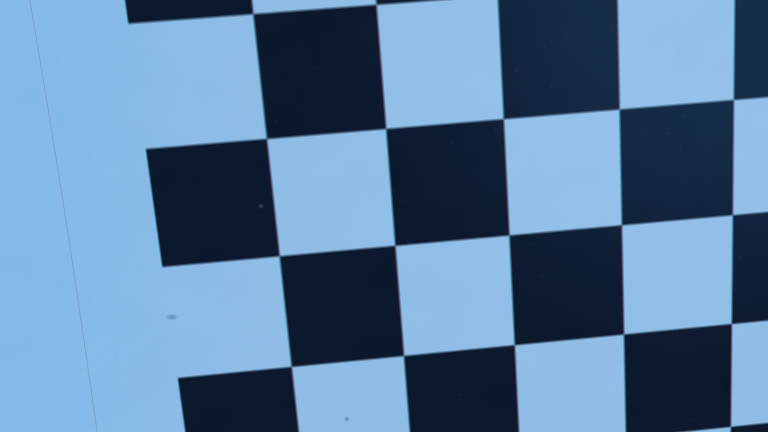
Reproduce this pattern procedurally as a Shadertoy shader.

```glsl
// Tilted checkerboard print in cool blue light, with a plain left margin, a faint crease and small specks.

// Board placement, in canvas heights, y pointing down
const vec2 ORIGIN = vec2(0.338, 0.345);        // upper left corner of the first dark square
const vec2 COLUMN_STEP = vec2(0.2848, -0.021);
const vec2 ROW_STEP = vec2(0.0497, 0.292);
const vec2 PERSPECTIVE = vec2(0.0074, 0.0308); // shrink per column and per row
const float EDGE_BLUR = 0.013;                 // in squares
const float FRINGE = 0.0012;                   // red channel offset

// Colours
const vec3 PAPER = vec3(0.56, 0.74, 0.90);
const vec3 PAPER_LEFT = vec3(0.52, 0.725, 0.91);
const vec3 INK = vec3(0.047, 0.095, 0.175);
const vec3 INK_GLARE = vec3(0.085, 0.175, 0.285);
const vec3 CREASE_COLOR = vec3(0.49, 0.60, 0.73);
const vec3 SMUDGE_COLOR = vec3(0.36, 0.53, 0.68);

// Wear
const float CREASE_WIDTH = 0.0025;
const float SPECK_DENSITY = 16.0;
const float SPECK_RADIUS = 0.06;
const float MOTTLE = 0.006;

const float PI = 3.14159265;

vec2 hash22(vec2 p) {
    vec3 q = fract(vec3(p.xyx) * vec3(0.1031, 0.1030, 0.0973));
    q += dot(q, q.yzx + 33.33);
    return fract((q.xx + q.yz) * q.zy);
}

// Solves the perspective map for column and row at a canvas point
vec2 boardCoord(vec2 p) {
    mat2 axes = mat2(COLUMN_STEP - PERSPECTIVE.x * p, ROW_STEP - PERSPECTIVE.y * p);
    return inverse(axes) * (p - ORIGIN);
}

// 1 on dark squares, 0 on paper
float inkCoverage(vec2 p, float blur) {
    vec2 cell = boardCoord(p);
    vec2 wave = clamp(sin(PI * cell) / (PI * blur), -1.0, 1.0);
    if (cell.x < 0.5) wave.x = 1.0;
    float margin = smoothstep(-blur, blur, cell.x);
    return margin * (0.5 + 0.5 * wave.x * wave.y);
}

// Sparse dots from cellular noise
float specks(vec2 p) {
    vec2 id = floor(p), local = fract(p);
    float amount = 0.0;
    for (int y = -1; y <= 1; y++)
    for (int x = -1; x <= 1; x++) {
        vec2 offset = vec2(x, y);
        vec2 seed = hash22(id + offset);
        float strength = step(0.85, hash22(id + offset + 71.0).x);
        float d = length(offset + seed - local);
        amount = max(amount, strength * (1.0 - smoothstep(0.0, SPECK_RADIUS, d)));
    }
    return amount;
}

float spot(vec2 p, vec2 center, vec2 radius) {
    return 1.0 - smoothstep(0.2, 1.0, length((p - center) / radius));
}

// Soft uneven tone from layered sines
float mottle(vec2 p) {
    float sum = 0.0, amp = 0.5;
    for (int i = 0; i < 4; i++) {
        sum += amp * sin(p.x + 1.7 * sin(p.y)) * sin(p.y * 1.2 + float(i));
        p = mat2(1.6, 1.2, -1.2, 1.6) * p + 2.3;
        amp *= 0.6;
    }
    return sum;
}

void mainImage(out vec4 fragColor, in vec2 fragCoord) {
    vec2 p = vec2(fragCoord.x, iResolution.y - fragCoord.y) / iResolution.y;
    float pixel = 1.0 / iResolution.y;
    float blur = max(EDGE_BLUR, 2.5 * pixel);

    // Paper and ink under uneven light
    vec3 paper = mix(PAPER_LEFT, PAPER, smoothstep(0.0, 0.7, p.x));
    paper += 0.02 * smoothstep(0.9, 0.0, length(p - vec2(1.4, 0.2)));
    float glare = smoothstep(0.95, 0.25, length(p - vec2(1.7, -0.05)));
    vec3 ink = mix(INK, INK_GLARE, glare);

    // Crease down the margin
    float creaseX = 0.069 + 0.156 * p.y + 0.004 * sin(PI * p.y);
    float creaseWidth = max(CREASE_WIDTH, pixel);
    float crease = 1.0 - smoothstep(0.0, creaseWidth, abs(p.x - creaseX));
    paper = mix(paper, CREASE_COLOR, 0.75 * crease);

    // Smudges on paper, pale dust on ink
    float smudge = spot(p, vec2(0.398, 0.734), vec2(0.016, 0.009));
    smudge = max(smudge, spot(p, vec2(0.803, 0.970), vec2(0.008)));
    paper = mix(paper, SMUDGE_COLOR, 0.7 * smudge);
    float dust = specks(p * SPECK_DENSITY);
    paper -= 0.025 * dust;
    ink += 0.05 * dust + 0.14 * spot(p, vec2(0.604, 0.477), vec2(0.008));

    // Squares with a slight colour fringe
    float coverage = inkCoverage(p, blur);
    float redCoverage = inkCoverage(p + vec2(FRINGE, 0.0), blur);
    vec3 color = mix(paper, ink, vec3(redCoverage, coverage, coverage));

    color += MOTTLE * mottle(p * 14.0);
    fragColor = vec4(clamp(color, 0.0, 1.0), 1.0);
}
```
